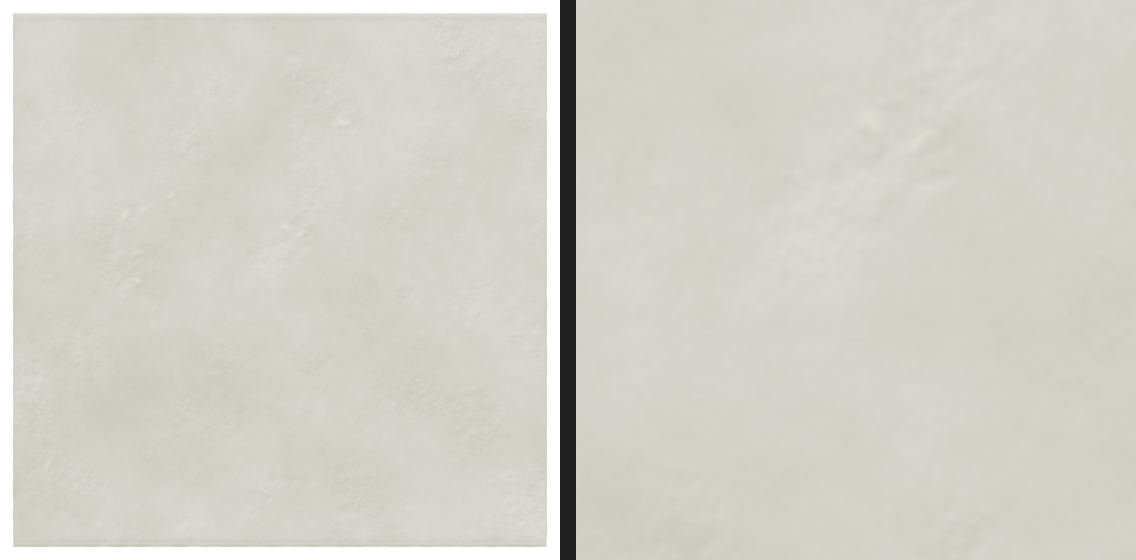
Left, the full canvas; right, a detail of the centre.
Give the GLSL for this texture, as a Shadertoy shader.

```glsl
const vec3 LIGHT_GLAZE = vec3(0.842, 0.832, 0.802);
const vec3 DARK_GLAZE = vec3(0.810, 0.800, 0.760);
const vec3 CHIP_COLOR = vec3(0.915, 0.900, 0.850);
const vec3 RIM_COLOR = vec3(0.735, 0.725, 0.665);
const vec3 BACKGROUND = vec3(1.0);

const float TILE_HALF = 0.4765;
const float BASE_TONE = 0.66;
const float CLOUD_SCALE = 5.0;
const float CLOUD_GAIN = 1.25;
const float MOTTLE_SCALE = 24.0;
const float MOTTLE_GAIN = 0.45;
const float RELIEF_SCALE = 38.0;
const float RELIEF_GAIN = 0.75;
const float GRAIN_SCALE = 170.0;
const float GRAIN_GAIN = 0.22;
const float CHIP_CELLS = 22.0;
const float CHIP_SHARE = 0.16;
const float RIM_WIDTH = 0.0035;

vec2 hash2(vec2 p) {
    vec3 q = fract(p.xyx * vec3(0.1031, 0.1030, 0.0973));
    q += dot(q, q.yzx + 33.33);
    return fract((q.xx + q.yz) * q.zy);
}

float gradientNoise(vec2 p) {
    vec2 cell = floor(p), f = fract(p);
    vec2 blend = f * f * f * (f * (f * 6.0 - 15.0) + 10.0);
    vec4 corners;
    for (int i = 0; i < 4; i++) {
        vec2 corner = vec2(i & 1, i >> 1);
        float angle = 6.2832 * hash2(cell + corner + 50.0).x;
        corners[i] = dot(vec2(cos(angle), sin(angle)), f - corner);
    }
    vec2 rows = mix(corners.xz, corners.yw, blend.x);
    return mix(rows.x, rows.y, blend.y);
}

float fbm(vec2 p, int octaves) {
    float sum = 0.0, amplitude = 0.6;
    for (int i = 0; i < octaves; i++) {
        sum += amplitude * gradientNoise(p);
        p = mat2(1.6, 1.2, -1.2, 1.6) * p + 7.3;
        amplitude *= 0.56;
    }
    return sum;
}

// Small raised flecks: x is the lit body, y the shadow below it
vec2 chips(vec2 uv) {
    vec2 p = uv * CHIP_CELLS, result = vec2(0.0);
    for (int j = -1; j <= 1; j++)
    for (int i = -1; i <= 1; i++) {
        vec2 cell = floor(p) + vec2(i, j);
        vec2 place = hash2(cell + 11.0), traits = hash2(cell + 83.0);
        float present = step(traits.x, CHIP_SHARE);
        float angle = 2.5 * (place.x - 0.5);
        float size = mix(0.05, 0.17, traits.y * traits.y);
        vec2 d = p - cell - place;
        d += 0.10 * vec2(gradientNoise(p * 5.0), gradientNoise(p * 5.0 + 31.0));
        mat2 turn = mat2(cos(angle), -sin(angle), sin(angle), cos(angle));
        vec2 stretch = vec2(0.6, 1.2) / size;
        float body = exp(-dot(turn * d * stretch, turn * d * stretch));
        vec2 below = turn * (d + vec2(-0.03, 0.12)) * stretch;
        float strength = present * mix(0.3, 0.9, traits.y);
        result = max(result, strength * vec2(body, exp(-dot(below, below))));
    }
    return result;
}

void mainImage(out vec4 fragColor, in vec2 fragCoord) {
    vec2 uv = fragCoord / iResolution.xy;
    vec2 p = uv - 0.5;
    float pixel = 1.0 / min(iResolution.x, iResolution.y);

    // Broad shading and cloudy glaze
    float tone = BASE_TONE + 0.65 * p.y + 0.25 * p.x;
    tone += 0.45 * (1.0 - smoothstep(0.05, 0.20, uv.y));
    tone += CLOUD_GAIN * fbm(uv * CLOUD_SCALE, 5);
    tone += MOTTLE_GAIN * fbm(uv * MOTTLE_SCALE + 19.0, 3);

    // Patches of shallow relief lit from above
    vec2 reliefUv = uv * RELIEF_SCALE;
    float slope = fbm(reliefUv, 3) - fbm(reliefUv + vec2(-0.08, 0.16), 3);
    float rough = smoothstep(-0.05, 0.30, fbm(uv * 6.0 + 41.0, 3));
    tone += RELIEF_GAIN * slope * (0.5 + 2.2 * rough);
    tone += GRAIN_GAIN * gradientNoise(uv * GRAIN_SCALE * vec2(0.8, 1.1));
    vec3 color = mix(DARK_GLAZE, LIGHT_GLAZE, tone);

    // Flecks, mostly gathered on the rough patches
    vec2 fleck = chips(uv) * mix(0.15, 0.8, rough);
    color *= 1.0 - 0.05 * fleck.y;
    color = mix(color, CHIP_COLOR, fleck.x);

    // Worn rim: dark sides and base, pale bevel along the top
    vec2 inset = TILE_HALF - abs(p);
    float wear = 0.75 + 0.8 * gradientNoise(uv * 30.0);
    float side = 1.0 - smoothstep(0.0, RIM_WIDTH, inset.x);
    float edgeY = 1.0 - smoothstep(0.0, RIM_WIDTH * 2.0, inset.y);
    float base = edgeY * step(p.y, 0.0);
    float bevelOffset = (inset.y - 0.010) / 0.004;
    float bevel = exp(-bevelOffset * bevelOffset);
    color *= 1.0 - 0.025 * bevel;
    color = mix(color, RIM_COLOR, clamp(wear * max(0.65 * side, 0.75 * base), 0.0, 1.0));
    color = mix(color, CHIP_COLOR, 0.45 * edgeY * step(0.0, p.y));

    // Tile outline on the white ground
    float edge = min(inset.x, inset.y) + 0.0008 * gradientNoise(uv * 45.0);
    float tile = smoothstep(-pixel, pixel, edge);
    fragColor = vec4(mix(BACKGROUND, color, tile), 1.0);
}
```
